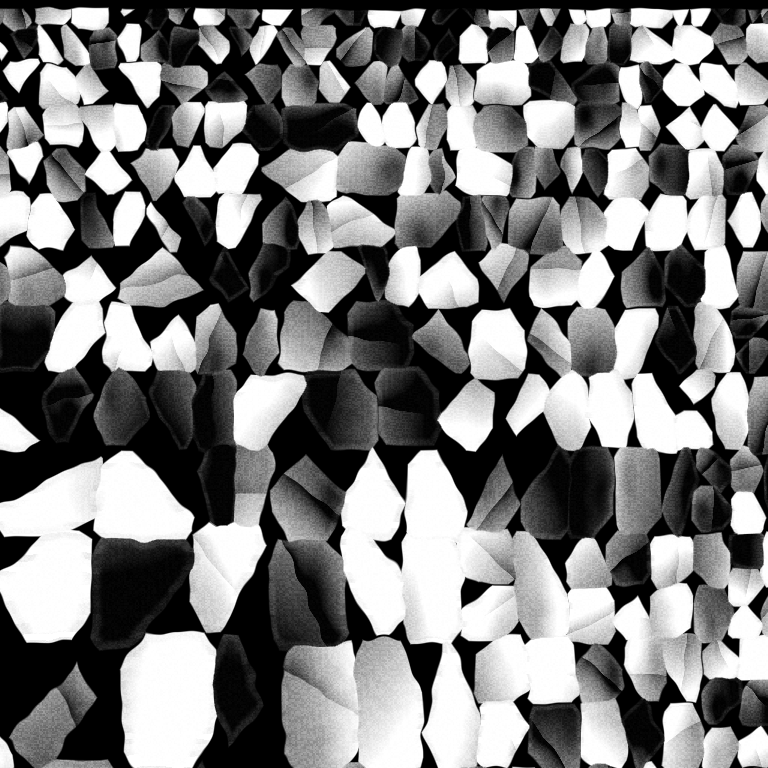
Give the GLSL for this texture, as a Shadertoy shader.

```glsl
// Packed atlas of grey shaded shards on black, coarse at lower left and fine at upper right.

const vec2 GROWTH = vec2(1.25, 1.45);   // how fast cells shrink along each axis
const vec2 SPREAD = vec2(5.2, 3.6);     // cell count scale along each axis
const float TOP_MARGIN = 0.988;

struct Shard {
    vec2 offset;    // position relative to the shard centre
    vec2 halfSize;
    float seed;
    float dist;     // signed distance, negative inside
};

float hash(vec2 p) {
    return fract(sin(dot(p, vec2(127.1, 311.7))) * 43758.5453);
}

float valueNoise(vec2 p) {
    vec2 i = floor(p), f = fract(p);
    f = f * f * (3.0 - 2.0 * f);
    return mix(mix(hash(i), hash(i + vec2(1, 0)), f.x),
               mix(hash(i + vec2(0, 1)), hash(i + vec2(1, 1)), f.x), f.y);
}

// Canvas to cell space, and back
vec2 toCells(vec2 p) { return SPREAD * (exp(GROWTH * p) - 1.0); }
vec2 toCanvas(vec2 c) { return log(1.0 + c / SPREAD) / GROWTH; }

vec2 direction(float turn) {
    float a = 6.2831853 * turn;
    return vec2(cos(a), sin(a));
}

// Leaning box with four randomly chopped corners
float shardDistance(vec2 q, vec2 halfSize, float seed, float maxCut) {
    q.x += q.y * 0.16 * (hash(vec2(seed, 1.0)) - 0.5);
    vec2 side = abs(q) - halfSize * 1.06;
    float d = max(side.x, side.y);
    for (int k = 0; k < 4; k++) {
        vec2 corner = vec2(k % 2, k / 2) * 2.0 - 1.0;
        float r = hash(vec2(seed, float(k) + 2.0));
        float slope = mix(0.6, 1.7, hash(vec2(seed, float(k) + 7.0)));
        vec2 n = normalize(corner * halfSize.yx * vec2(slope, 1.0));
        float reach = dot(halfSize, abs(n)) * (1.0 - mix(0.04, maxCut, r * r));
        d = max(d, dot(q, n) - reach);
    }
    return d;
}

// Base grey, gradient, soft crease shadow, dark blot and streaked rim
float shardTone(Shard s, vec2 p) {
    vec2 q = s.offset / s.halfSize;
    float size = min(s.halfSize.x, s.halfSize.y);
    float tone = mix(-0.05, 1.33, hash(vec2(s.seed, 20.0)));
    tone += 0.12 * (p.x + p.y - 1.0);
    tone += 0.24 * dot(q, direction(hash(vec2(s.seed, 21.0))));

    vec2 across = direction(hash(vec2(s.seed, 22.0)));
    float crease = dot(q, across) + 0.6 * (hash(vec2(s.seed, 23.0)) - 0.5);
    float depth = 0.55 * step(0.45, hash(vec2(s.seed, 24.0)));
    float lit = clamp(1.25 - tone, 0.15, 1.0);
    tone -= depth * lit * smoothstep(-0.015, 0.015, crease) * exp(-2.8 * max(crease, 0.0));

    vec2 blotCentre = 0.6 * direction(hash(vec2(s.seed, 25.0)));
    vec2 blot = (q - blotCentre) * vec2(1.5, 0.9);
    tone -= 0.4 * lit * hash(vec2(s.seed, 26.0)) * exp(-2.5 * dot(blot, blot));

    float streak = hash(vec2(floor(p.y * 125.0), s.seed));
    float rim = 1.0 - smoothstep(0.1, 0.24, -s.dist / size);
    tone = clamp(tone, 0.015, 1.0);
    return mix(tone, tone * 0.88 + 0.05 + 0.09 * streak, rim);
}

void mainImage(out vec4 fragColor, in vec2 fragCoord) {
    vec2 uv = fragCoord / iResolution.xy;
    float pixel = 1.0 / iResolution.y;

    // Bulging outlines, gentler where the shards are small
    float wobble = mix(0.009, 0.004, 0.5 * (uv.x + uv.y));
    vec2 p = uv + wobble * (vec2(valueNoise(uv * 48.0), valueNoise(uv * 48.0 + 71.0)) - 0.5);

    Shard best = Shard(vec2(0), vec2(1), 0.0, 9.0);
    Shard second = best;
    vec2 cellPos = toCells(p);

    // Find the two deepest shards among the neighbouring cells
    for (int j = -1; j <= 1; j++) {
        float row = floor(cellPos.y) + float(j);
        float shift = hash(vec2(row, 5.0));
        for (int i = -1; i <= 1; i++) {
            float column = floor(cellPos.x + shift) + float(i);
            vec2 low = toCanvas(vec2(column - shift, row));
            vec2 size = toCanvas(vec2(column - shift, row) + 1.0) - low;

            // Split long cells into nearly square parts
            float wide = size.x / size.y * 1.15, tall = size.y / size.x / 1.35;
            float parts = clamp(floor(max(wide, tall) + hash(vec2(column, row))), 1.0, 4.0);
            vec2 axis = wide > tall ? vec2(1, 0) : vec2(0, 1);
            vec2 partSize = size * mix(vec2(1), vec2(1.0 / parts), axis);
            for (float k = 0.0; k < parts; k++) {
                float seed = 97.0 * hash(vec2(column + 0.23 * k, row + 40.0));
                vec2 jitter = vec2(hash(vec2(seed, 30.0)), hash(vec2(seed, 31.0))) - 0.5;
                vec2 centre = low + partSize * (axis * k + 0.5 + 0.16 * jitter);
                float maxCut = mix(0.95, 0.6, clamp(centre.x, 0.0, 1.0));
                Shard s = Shard(p - centre, partSize * 0.5, seed, 0.0);
                s.dist = shardDistance(s.offset, s.halfSize, seed, maxCut);
                if (s.dist < best.dist) { second = best; best = s; }
                else if (s.dist < second.dist) second = s;
            }
        }
    }

    // Blend the seam, add grain, and leave the gaps black
    float seam = 0.5 - 0.5 * smoothstep(0.0, 1.5 * pixel, second.dist - best.dist);
    float tone = mix(shardTone(best, p), shardTone(second, p), seam);
    float grain = hash(floor(uv * 512.0)) - 0.5;
    tone += grain * (0.02 + 0.5 * tone * (1.0 - tone));
    float edge = max(best.dist, p.y - TOP_MARGIN);
    float cover = 1.0 - smoothstep(-pixel, pixel, edge);
    fragColor = vec4(vec3(clamp(tone, 0.0, 1.0) * cover), 1.0);
}
```
